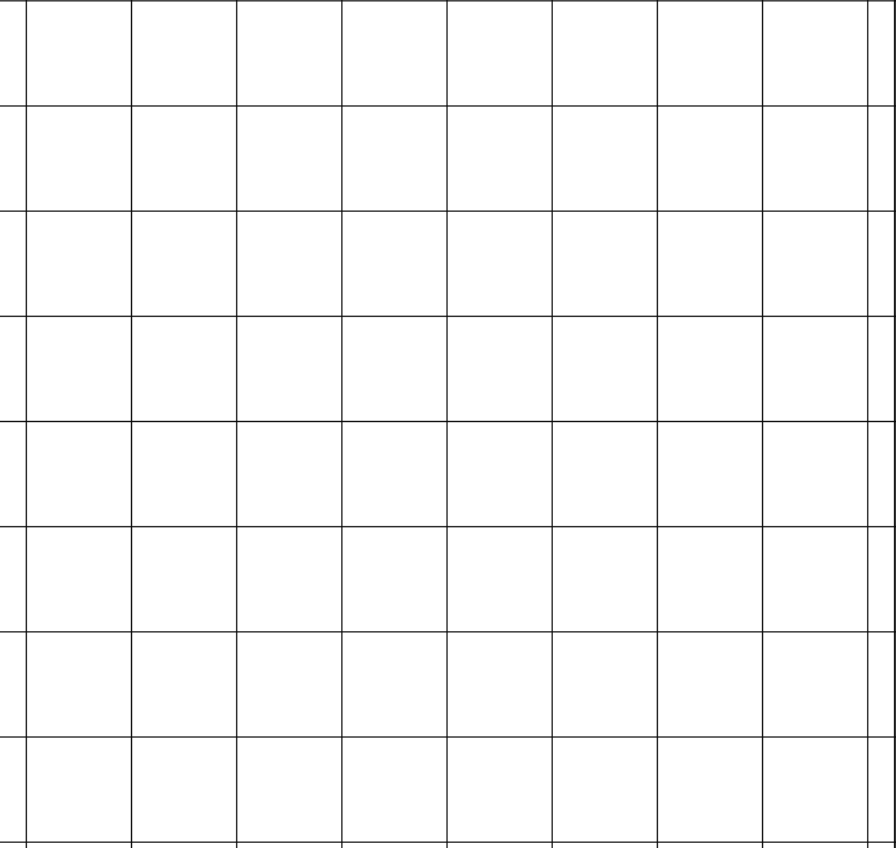
Write a Shadertoy shader that draws this pattern.

```glsl
// Share of a pixel-sized filter covered by a line of given width at distance d
float lineCoverage(float d, float width, float filterSize) {
    float right = min(d + 0.5 * width, 0.5 * filterSize);
    float left = max(d - 0.5 * width, -0.5 * filterSize);
    return max(right - left, 0.0) / filterSize;
}

// Signed distance to the nearest of evenly spaced lines
vec2 nearestLine(vec2 p, float pitch) {
    return (fract(p / pitch + 0.5) - 0.5) * pitch;
}

void mainImage(out vec4 fragColor, in vec2 fragCoord) {
    // Canvas width is one unit, measured from the upper left corner
    vec2 p = vec2(fragCoord.x, iResolution.y - fragCoord.y) / iResolution.x;
    float filterSize = 1.3 / iResolution.x;

    // Square grid
    vec2 d = nearestLine(p - vec2(0.0294, 0.0009), 0.11738);
    float vertical = lineCoverage(d.x, 0.0014, filterSize);
    float horizontal = lineCoverage(d.y, 0.0014, filterSize);

    // Heavier rule along the right border
    float border = lineCoverage(p.x - 0.9988, 0.0022, filterSize);

    float paper = (1.0 - vertical) * (1.0 - horizontal) * (1.0 - border);
    fragColor = vec4(mix(vec3(0.03), vec3(1.0), paper), 1.0);
}
```
